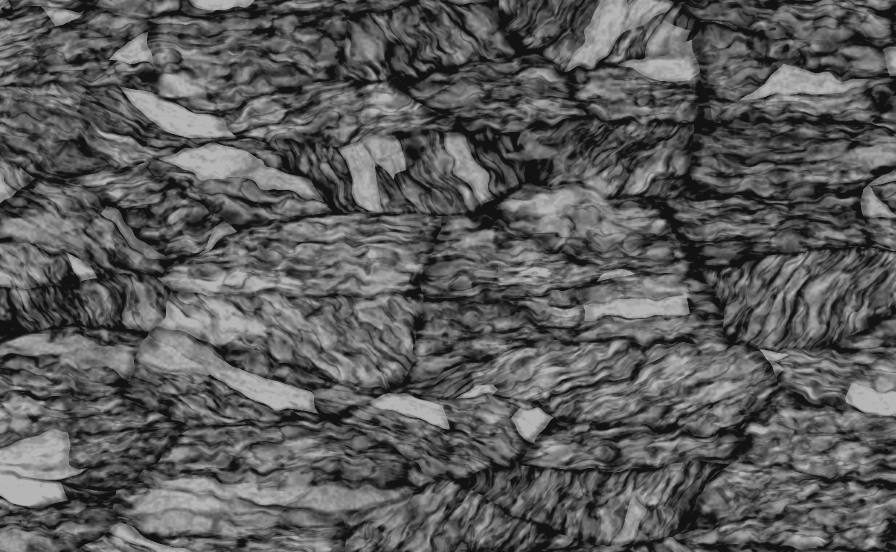
A Shadertoy shader for this texture:

```glsl
// Etched, rolled steel under a microscope: flattened grey grains filled with slanted laths.

float hash(vec2 p) {
    return fract(sin(dot(p, vec2(127.1, 311.7))) * 43758.5453);
}

float noise(vec2 p) {
    vec2 i = floor(p), f = fract(p);
    f = f * f * (3.0 - 2.0 * f);
    return mix(mix(hash(i), hash(i + vec2(1, 0)), f.x),
               mix(hash(i + vec2(0, 1)), hash(i + vec2(1, 1)), f.x), f.y);
}

float fbm(vec2 p) {
    float sum = 0.0, amp = 0.533;
    for (int i = 0; i < 4; i++) {
        sum += amp * noise(p);
        p = p * 2.03 + 17.3;
        amp *= 0.5;
    }
    return sum;
}

// Voronoi cells: xy = cell id, z = distance gap to the nearest border
vec3 cells(vec2 p) {
    vec2 base = floor(p), id = base;
    float near = 9.0, second = 9.0;
    for (int y = -1; y <= 1; y++)
    for (int x = -1; x <= 1; x++) {
        vec2 c = base + vec2(x, y);
        float d = length(c + vec2(hash(c), hash(c + 57.3)) - p);
        if (d < near) { second = near; near = d; id = c; }
        else second = min(second, d);
    }
    return vec3(id, second - near);
}

float steel(vec2 p) {
    // Ragged, wavy flow along the rolling direction
    vec2 q = p + 0.07 * (vec2(fbm(p * vec2(4, 7)), fbm(p * vec2(3, 6) + 31.0)) - 0.5);
    q += 0.012 * (vec2(noise(p * 38.0), noise(p * 42.0 + 9.0)) - 0.5);

    // Flattened grains, each with its own lath direction
    vec3 grain = cells(q * vec2(3.0, 8.0));
    float seed = hash(grain.xy + 3.7);
    float slant = 2.0 * seed - 1.0;
    float angle = 1.1 * slant * abs(slant);
    float c = cos(angle), s = sin(angle);
    vec2 r = mat2(c, -s, s, c) * q + 7.0 * seed;

    // Plates inside the grains, and pale veins across them
    vec3 plate = cells(r * vec2(6.0, 21.0));
    float shade = hash(plate.xy + 11.9);
    float vein = smoothstep(0.64, 0.69, fbm(q * vec2(3.0, 11.0) + 20.0));
    float pale = max(step(0.9, shade), vein);
    float detail = mix(1.0, 0.3, pale);

    // Lath streaks and the dark etched web between them
    float streak = noise(r * vec2(32.0, 105.0));
    float fine = noise(r * vec2(75.0, 150.0) + 5.0);
    float web = 1.0 - smoothstep(0.0, 0.13, abs(fbm(r * vec2(22.0, 58.0) + 40.0) - 0.5));
    float pits = smoothstep(0.72, 0.9, noise(r * vec2(55.0, 90.0) + 70.0));

    float tone = 0.49 + 0.16 * (shade - 0.5) + 0.1 * (hash(grain.xy) - 0.5);
    tone += 0.2 * (fbm(p * vec2(3.0, 7.0) + 60.0) - 0.5) + 0.15 * pale;
    tone += detail * (0.34 * (streak - 0.5) + 0.22 * (fine - 0.5) - 0.2 * web);
    tone -= 0.16 * pits * mix(1.0, 0.6, pale);

    // Broken dark borders
    float broken = 0.4 + 0.9 * noise(p * 36.0 + 13.0);
    tone -= 0.27 * broken * (1.0 - smoothstep(0.02, 0.12, grain.z));
    tone -= 0.17 * broken * (1.0 - smoothstep(0.03, 0.2, plate.z));
    tone += 0.1 * (noise(p * 190.0) - 0.5);
    return clamp(tone, 0.07, 0.71);
}

void mainImage(out vec4 fragColor, in vec2 fragCoord) {
    // Four samples per pixel smooth the edges
    float tone = 0.0;
    for (int i = 0; i < 4; i++) {
        vec2 offset = vec2(i % 2, i / 2) * 0.5 - 0.25;
        tone += 0.25 * steel((fragCoord + offset) / iResolution.y);
    }
    fragColor = vec4(vec3(tone), 1.0);
}
```
